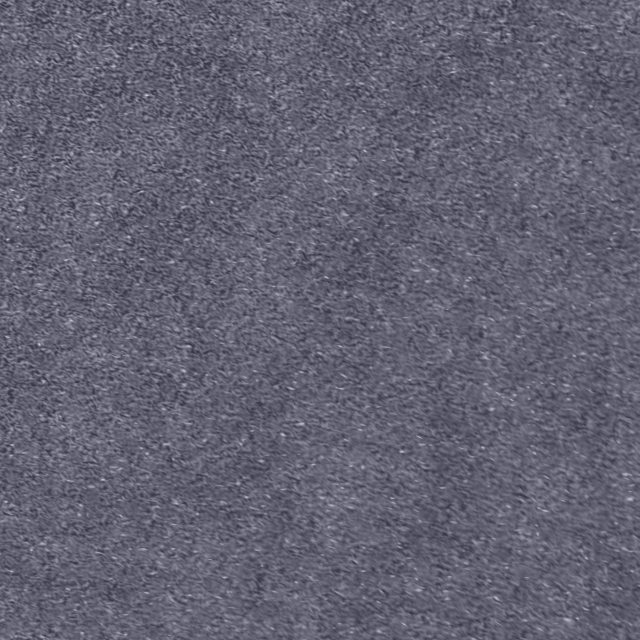
This texture is drawn by a WebGL 2 fragment shader. Its source:

```glsl
#version 300 es
precision highp float;
// Draws a grey-violet granular surface with fine, slightly slanted streaks and pale flecks.

uniform vec2 u_resolution;
out vec4 fragColor;

// Tone and tint
const float BASE_TONE = 0.381;
const vec3 TINT = vec3(0.0, -0.004, 0.056);
const float DARKEST = 0.23;

// Grain: cells across the canvas, and strength of each layer
const vec2 STREAK_FREQ = vec2(85.0, 180.0);
const vec2 FINE_FREQ = vec2(165.0, 260.0);
const vec2 CLUMP_FREQ = vec2(24.0, 36.0);
const float BROAD_FREQ = 7.0;
const float STREAK_GAIN = 0.175;
const float FINE_GAIN_SMOOTH = 0.10;
const float FINE_GAIN_ROUGH = 0.26;
const float CLUMP_GAIN = 0.065;
const float BROAD_GAIN = 0.05;
const float CONTRAST_DRIFT = 0.9;

// Direction of the streaks
const float SLANT = 0.08;
const float SLANT_GROWTH = 0.12;
const float WOBBLE_FREQ = 55.0;
const float WOBBLE_SIZE = 0.003;

// Pale flecks
const vec2 FLECK_GRID = vec2(64.0, 110.0);
const float FLECK_SHARE = 0.36;
const float FLECK_CLUMPING = 0.6;
const vec2 FLECK_MIN = vec2(0.0038, 0.0019);
const vec2 FLECK_MAX = vec2(0.0095, 0.0036);
const float FLECK_TILT = 0.3;
const float FLECK_LIFT = 0.27;

uint scramble(uint v) {
    v = v * 747796405u + 2891336453u;
    v = ((v >> ((v >> 28u) + 4u)) ^ v) * 277803737u;
    return (v >> 22u) ^ v;
}

float hash(vec2 cell, uint seed) {
    uvec2 c = uvec2(ivec2(cell));
    uint bits = scramble(c.x + scramble(c.y + scramble(seed)));
    return float(bits >> 8u) / 16777216.0;
}

mat2 rotation(float angle) {
    float c = cos(angle), s = sin(angle);
    return mat2(c, s, -s, c);
}

// Gradient noise, centred on zero
float corner(vec2 cell, vec2 offset, uint seed) {
    float angle = 6.28319 * hash(cell, seed);
    return dot(vec2(cos(angle), sin(angle)), offset);
}

float gradientNoise(vec2 p, uint seed) {
    vec2 cell = floor(p), f = p - cell;
    vec2 fade = f * f * f * (f * (f * 6.0 - 15.0) + 10.0);
    vec2 e = vec2(1.0, 0.0);
    float low = mix(corner(cell, f, seed), corner(cell + e, f - e, seed), fade.x);
    float high = mix(corner(cell + e.yx, f - e.yx, seed),
                     corner(cell + 1.0, f - 1.0, seed), fade.x);
    return mix(low, high, fade.y);
}

// Bends the plane so that the streaks fall to the right, more so at lower right
vec2 bend(vec2 p) {
    float slope = SLANT * p.x + SLANT_GROWTH * p.x * p.x * (1.0 - p.y);
    vec2 wobble = vec2(gradientNoise(p * WOBBLE_FREQ, 1u),
                       gradientNoise(p * WOBBLE_FREQ, 2u));
    return p + vec2(0.0, slope) + WOBBLE_SIZE * wobble;
}

// Soft elongated flecks scattered on a jittered grid, denser where share is high
float flecks(vec2 p, float share) {
    vec2 home = floor(p * FLECK_GRID);
    float lift = 0.0;
    for (int y = -1; y <= 1; y++) {
        for (int x = -1; x <= 1; x++) {
            vec2 cell = home + vec2(x, y);
            float presence = smoothstep(0.0, 0.08, share - hash(cell, 11u));
            vec2 jitter = vec2(hash(cell, 12u), hash(cell, 13u));
            vec2 radius = mix(FLECK_MIN, FLECK_MAX, vec2(hash(cell, 14u), hash(cell, 15u)));
            float tilt = FLECK_TILT * (2.0 * hash(cell, 16u) - 1.0);
            vec2 d = rotation(tilt) * (p - (cell + jitter) / FLECK_GRID);
            float strength = hash(cell, 17u);
            float shape = presence * smoothstep(1.0, 0.1, length(d / radius));
            lift = max(lift, shape * mix(0.25, 1.0, strength * strength));
        }
    }
    return lift;
}

void main() {
    vec2 p = gl_FragCoord.xy / min(u_resolution.x, u_resolution.y);
    vec2 q = bend(p);

    // Roughest at upper left, calmer toward lower right
    float roughness = smoothstep(-0.6, 0.9, p.y - p.x);
    float fineGain = mix(FINE_GAIN_SMOOTH, FINE_GAIN_ROUGH, roughness);

    // Uneven patches in tone, contrast and fleck density
    float clump = gradientNoise(q * CLUMP_FREQ, 6u);
    float broad = gradientNoise(rotation(0.5) * p * BROAD_FREQ, 5u);
    float contrast = 1.0 + CONTRAST_DRIFT * gradientNoise(q * CLUMP_FREQ * 1.3, 7u);

    float grain = STREAK_GAIN * gradientNoise(q * STREAK_FREQ, 3u);
    grain += fineGain * gradientNoise(rotation(0.3) * q * FINE_FREQ, 4u);

    float tone = BASE_TONE + contrast * grain + CLUMP_GAIN * clump + BROAD_GAIN * broad;
    tone += FLECK_LIFT * flecks(q, FLECK_SHARE + FLECK_CLUMPING * clump);

    fragColor = vec4(max(tone, DARKEST) + TINT, 1.0);
}
```
